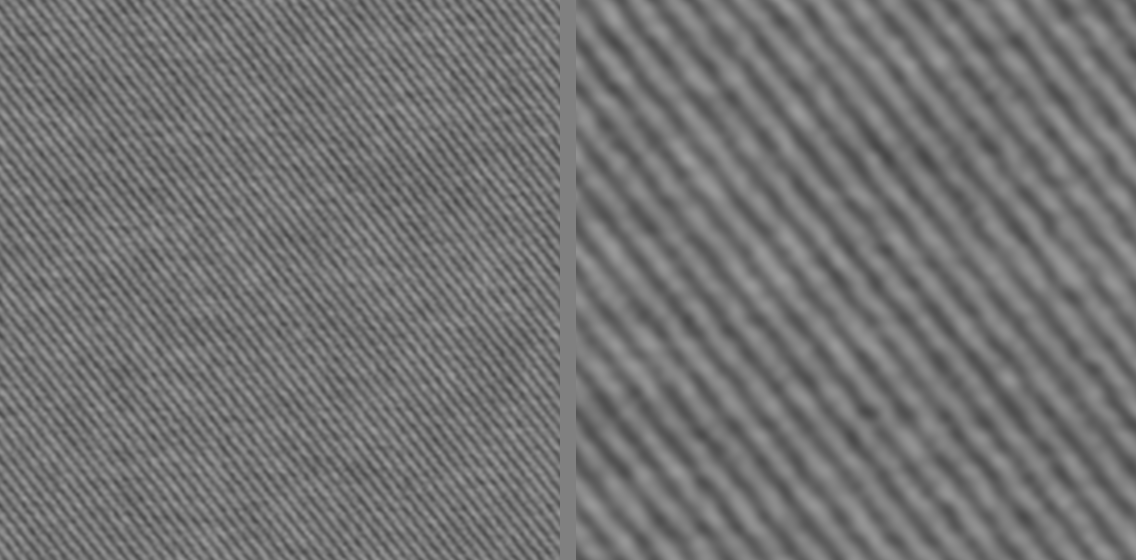
Left, the full canvas; right, a detail of the centre.
A WebGL 2 fragment shader for this texture:

```glsl
#version 300 es
precision highp float;
// Grey twill cloth: fine diagonal ribs with uneven, slubby yarn.
uniform vec2 u_resolution;
out vec4 fragColor;

float hash(vec2 cell) {
    uvec2 q = uvec2(ivec2(cell) + 4096);
    uint h = q.x * 1597334677u ^ q.y * 3812015801u;
    h = (h ^ (h >> 15)) * 2246822519u;
    h = (h ^ (h >> 13)) * 3266489917u;
    return float((h ^ (h >> 16)) & 65535u) / 65535.0;
}

// Smooth value noise in -1..1 with a given number of cells per canvas.
float yarnNoise(vec2 uv, vec2 cells, float seed) {
    vec2 p = uv * cells;
    vec2 cell = floor(p), f = p - cell;
    f = f * f * (3.0 - 2.0 * f);
    cell += seed * 173.0;
    float low = mix(hash(cell), hash(cell + vec2(1, 0)), f.x);
    float high = mix(hash(cell + vec2(0, 1)), hash(cell + vec2(1, 1)), f.x);
    return 2.0 * mix(low, high, f.y) - 1.0;
}

void main() {
    vec2 uv = gl_FragCoord.xy / u_resolution;

    // Diagonal ribs: 46 across and 36 down, falling to the right.
    float wobble = 0.04 * yarnNoise(uv, vec2(60, 80), 1.0)
                 + 0.03 * yarnNoise(uv, vec2(14, 110), 2.0);
    float phase = 6.2831853 * (dot(uv, vec2(46, 36)) + wobble);
    float rib = cos(phase) - 0.04 * cos(2.0 * phase);
    float ribDepth = 0.086 + 0.016 * yarnNoise(uv, vec2(50, 70), 3.0);

    // Weft slubs run sideways; the warp adds fainter upright streaks.
    float weft = 0.032 * yarnNoise(uv, vec2(22, 100), 4.0)
               + 0.022 * yarnNoise(uv, vec2(45, 130), 5.0);
    float warp = 0.015 * yarnNoise(uv, vec2(120, 22), 6.0);

    // Small fibre flecks and broad, soft shading.
    float flecks = 0.036 * yarnNoise(uv, vec2(135, 145), 7.0);
    float shading = 0.013 * yarnNoise(uv, vec2(9, 12), 8.0);

    float grey = 0.450 + ribDepth * rib + weft + warp + flecks + shading;
    fragColor = vec4(vec3(clamp(grey, 0.25, 0.68)), 1.0);
}
```
